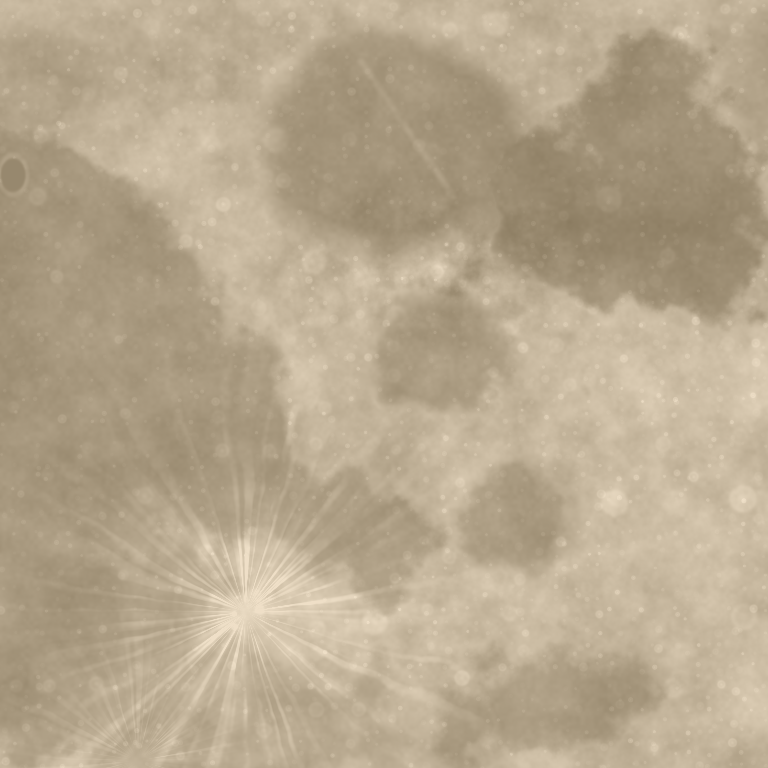
This texture is drawn by a WebGL 1 fragment shader. Its source:

```glsl
precision highp float;
uniform vec2 u_resolution;

#define DARK_DUST vec3(0.54, 0.48, 0.375)
#define PALE_DUST vec3(0.90, 0.84, 0.745)
#define HIGHLAND_TONE 0.62
#define MARE_DEPTH 0.37
#define COAST_ROUGHNESS 0.20
#define COAST_SOFTNESS 0.018
#define MOTTLE 0.42
#define GRAIN 0.36
#define CRATER_DENSITY 0.30
#define CRATER_GLOW 0.20
#define RAY_GLOW 0.55

float hash(vec2 p) {
  vec3 q = fract(p.xyx * 0.1031);
  q += dot(q, q.yzx + 33.33);
  return fract((q.x + q.y) * q.z);
}

float noise(vec2 p) {
  vec2 i = floor(p), f = fract(p);
  f = f * f * (3.0 - 2.0 * f);
  float low = mix(hash(i), hash(i + vec2(1.0, 0.0)), f.x);
  float high = mix(hash(i + vec2(0.0, 1.0)), hash(i + 1.0), f.x);
  return mix(low, high, f.y);
}

float fbm(vec2 p) {
  float sum = 0.0, amp = 0.5;
  for (int i = 0; i < 5; i++) {
    sum += amp * noise(p);
    p = mat2(1.6, 1.2, -1.2, 1.6) * p + 17.3;
    amp *= 0.52;
  }
  return sum;
}

// Elliptical lava plain with a ragged coast
float plain(vec2 p, vec2 center, vec2 radii, float rough) {
  float depth = (1.0 - length((p - center) / radii)) * min(radii.x, radii.y);
  return smoothstep(-COAST_SOFTNESS, COAST_SOFTNESS * 1.5, depth + rough);
}

float maria(vec2 p, float rough) {
  float m = plain(p, vec2(0.51, 0.81), vec2(0.18, 0.145), rough * 0.45);
  m = max(m, 1.22 * plain(p, vec2(0.85, 0.80), vec2(0.13, 0.15), rough));
  m = max(m, 1.16 * plain(p, vec2(0.75, 0.76), vec2(0.10, 0.11), rough));
  m = max(m, 1.16 * plain(p, vec2(0.87, 0.67), vec2(0.11, 0.08), rough));
  m = max(m, 0.92 * plain(p, vec2(0.06, 0.53), vec2(0.22, 0.25), rough));
  m = max(m, 0.85 * plain(p, vec2(0.06, 0.24), vec2(0.20, 0.22), rough));
  m = max(m, 0.92 * plain(p, vec2(0.31, 0.43), vec2(0.09, 0.11), rough));
  m = max(m, 0.85 * plain(p, vec2(0.43, 0.34), vec2(0.09, 0.09), rough));
  m = max(m, 0.98 * plain(p, vec2(0.50, 0.29), vec2(0.07, 0.11), rough));
  m = max(m, 0.85 * plain(p, vec2(0.57, 0.53), vec2(0.12, 0.07), rough));
  m = max(m, 0.75 * plain(p, vec2(0.65, 0.33), vec2(0.05), rough));
  m = max(m, 0.90 * plain(p, vec2(0.70, 0.08), vec2(0.13, 0.06), rough));
  m = max(m, 0.65 * plain(p, vec2(0.28, 0.07), vec2(0.25, 0.08), rough));
  m = max(m, 0.55 * plain(p, vec2(0.02, 0.93), vec2(0.16, 0.06), rough));
  return max(m, 0.60 * plain(p, vec2(0.97, 0.88), vec2(0.06, 0.09), rough));
}

// One crater per occupied cell: bright rim, filled bowl, faint halo
float craters(vec2 p, float scale) {
  vec2 cell = floor(p * scale) + scale * 3.0;
  vec2 jitter = vec2(hash(cell + 5.1), hash(cell + 9.7));
  float size = hash(cell + 23.9);
  float radius = mix(0.09, 0.19, size * size);
  float d = length(fract(p * scale) - 0.3 - 0.4 * jitter);
  float rim = (d - radius) / (radius * 0.4);
  float shape = 0.6 * exp(-rim * rim) + 0.7 * smoothstep(radius, 0.0, d);
  shape = shape * smoothstep(0.3, 0.2, d) + 0.25 * smoothstep(0.3, 0.0, d);
  float strength = hash(cell + 41.3);
  return shape * step(1.0 - CRATER_DENSITY, hash(cell)) * (0.25 + strength * strength);
}

// Fine ejecta filaments around a bright core
float rays(vec2 p, vec2 center, float reach) {
  vec2 d = p - center;
  float r = length(d) + 0.0001;
  vec2 dir = d / r + 0.12 * (fbm(p * 9.0) - 0.5);
  float fine = smoothstep(0.45, 0.95, noise(dir * 23.0 + 40.0));
  float broad = smoothstep(0.35, 0.9, noise(dir * 8.0 + 70.0));
  float streaks = (fine * 0.75 + broad * 0.45) * (0.3 + 1.2 * noise(p * 28.0));
  float fade = exp(-r / reach) * smoothstep(0.0, 0.05, r);
  float core = exp(-r * r / (reach * reach * 0.035));
  return streaks * fade + 0.45 * core + 0.35 * exp(-r * r / (reach * reach * 0.6));
}

float segmentDistance(vec2 p, vec2 a, vec2 b) {
  vec2 ab = b - a;
  return length(p - a - ab * clamp(dot(p - a, ab) / dot(ab, ab), 0.0, 1.0));
}

void main() {
  vec2 p = gl_FragCoord.xy / u_resolution;
  float swell = fbm(p * 7.0 + 3.0) - 0.5;
  float grain = fbm(p * 34.0 + 11.0) - 0.5;
  float mare = maria(p, COAST_ROUGHNESS * swell + 0.07 * grain);
  float land = 1.0 - 0.7 * min(mare, 1.0);

  // Broad terrain, brightest to the lower right
  float tone = HIGHLAND_TONE - MARE_DEPTH * mare;
  tone += 0.13 * land * smoothstep(0.5, 0.0, length(p - vec2(0.88, 0.36)));
  tone += MOTTLE * mix(0.5, 1.0, land) * (fbm(p * 10.0 + 31.0) - 0.49);
  tone += GRAIN * mix(0.2, 1.0, land) * grain;
  tone += 0.06 * (noise(p * 170.0) - 0.5);

  // Rugged hills between the plains
  float hills = smoothstep(0.22, 0.0, length((p - vec2(0.57, 0.65)) * vec2(0.8, 1.6)));
  tone += hills * 0.55 * grain - 0.09 * hills * land;

  // Scattered craters, small ones most frequent
  float scale = 13.0;
  for (int i = 0; i < 4; i++) {
    tone += CRATER_GLOW * craters(p + 0.13 * float(i), scale) * mix(0.55, 1.0, land);
    scale *= 1.75;
  }

  // Ray systems, a lone streak and a dark-floored crater
  tone += RAY_GLOW * rays(p, vec2(0.32, 0.203), 0.17);
  tone += 0.5 * RAY_GLOW * rays(p, vec2(0.18, 0.01), 0.10);
  float streak = segmentDistance(p, vec2(0.47, 0.92), vec2(0.59, 0.745));
  tone += 0.12 * smoothstep(0.008, 0.0, streak) * (0.4 + noise(p * 40.0));
  float bowl = length((p - vec2(0.017, 0.772)) / vec2(0.017, 0.023));
  tone += 0.12 * smoothstep(0.3, 0.0, abs(bowl - 1.1));
  tone = mix(tone, 0.15, smoothstep(1.05, 0.8, bowl));

  gl_FragColor = vec4(mix(DARK_DUST, PALE_DUST, clamp(tone, 0.0, 1.1)), 1.0);
}
```
